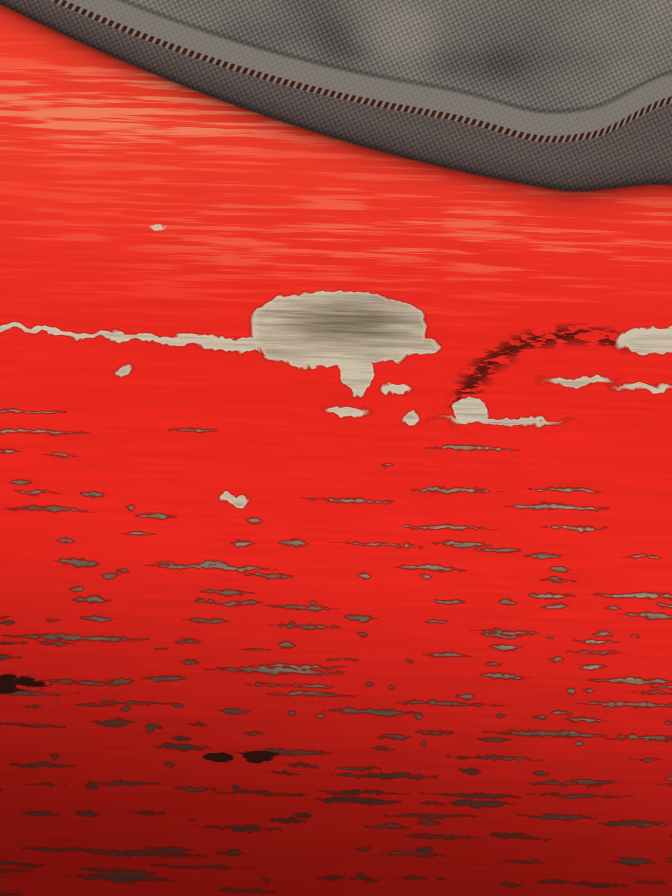
A Shadertoy shader for this texture:

```glsl
const vec3 RED_LIT = vec3(.94, .24, .17);
const vec3 RED_MID = vec3(.91, .155, .12);
const vec3 RED_DARK = vec3(.40, .045, .03);
const vec3 WORN = vec3(.93, .56, .42);
const vec3 PALE = vec3(.80, .74, .65);
const vec3 GREY = vec3(.44, .38, .31);
const vec3 DARK = vec3(.17, .07, .05);
const vec3 CLOTH = vec3(.45, .425, .40);
const vec3 HEM = vec3(.28, .23, .22);
const float SOFT = .0013;
const float WEAVE_FREQ = 880.;
const float TOOTH_PITCH = .0075;
const int CHIP_COUNT = 12;
// Paint flakes: centre xy, half size zw, y from the top
const vec4 CHIPS[CHIP_COUNT] = vec4[](
    vec4(.398, .414, .019, .025), vec4(.470, .388, .020, .010),
    vec4(.387, .457, .022, .006), vec4(.459, .466, .010, .007),
    vec4(.443, .434, .014, .005), vec4(.526, .459, .021, .014),
    vec4(.560, .470, .062, .004), vec4(.738, .381, .053, .015),
    vec4(.647, .425, .034, .005), vec4(.722, .433, .034, .004),
    vec4(.140, .413, .011, .005), vec4(.262, .557, .015, .006));

float hash(vec2 p) {
    vec3 q = fract(p.xyx * vec3(.1031, .1030, .0973));
    q += dot(q, q.yzx + 33.33);
    return fract((q.x + q.y) * q.z);
}

float noise(vec2 p) {
    vec2 i = floor(p), f = fract(p);
    f *= f * (3. - 2. * f);
    return mix(mix(hash(i), hash(i + vec2(1, 0)), f.x),
               mix(hash(i + vec2(0, 1)), hash(i + 1.), f.x), f.y);
}

float fbm(vec2 p) {
    return .53 * noise(p) + .29 * noise(p * 2.1 + 7.) + .18 * noise(p * 4.3 + 19.);
}

float fill(float d) { return 1. - smoothstep(-SOFT, SOFT, d); }

float blob(vec2 p, vec2 centre, vec2 size) {
    vec2 q = (p - centre) / size;
    return exp(-dot(q, q));
}

// Tapered cracks, at most one per staggered cell
float cracks(vec2 p, vec2 cell, float thickness, float seed) {
    float row = floor(p.y / cell.y);
    vec2 g = vec2(p.x / cell.x + 9. * hash(vec2(row, seed)), p.y / cell.y);
    vec2 id = floor(g) + seed * 17., f = fract(g) - .5;
    if (hash(id + 3.1) > .58 * smoothstep(.4, .75, row * cell.y)) return 1.;
    float halfLen = mix(.07, .46, pow(hash(id + 8.7), 1.5));
    float x = (f.x - (hash(id + 5.3) - .5) * (1. - 2. * halfLen)) / halfLen;
    float y = (f.y - .4 * (hash(id + 1.9) - .5)) * cell.y;
    return abs(y) - thickness * (.4 + .7 * hash(id)) * (1. - x * x);
}

// Large bare patch, the split on its left and the flakes
float bareWood(vec2 p) {
    vec2 w = p + .015 * (vec2(fbm(p * 60.), fbm(p * 60. + 40.)) - .5);
    vec2 q = abs((w - vec2(.377, .368)) / vec2(.098, .042));
    float d = (pow(pow(q.x, 2.4) + pow(q.y, 2.4), .42) - 1.) * .042;
    float split = abs(w.y - .366 - .072 * w.x) - .003 - .016 * w.x * smoothstep(.1, .27, w.x);
    d = min(d, max(split, w.x - .29));
    for (int i = 0; i < CHIP_COUNT; i++) {
        vec4 c = CHIPS[i];
        d = min(d, (length((w - c.xy) / c.zw) - 1.) * c.w);
    }
    return d;
}

vec3 paintedBoard(vec2 p) {
    vec2 grain = vec2(p.x, p.y - .03 * p.x);
    float streak = fbm(grain * vec2(11, 230)), patches = fbm(p * vec2(9, 16));
    vec3 col = mix(RED_LIT, RED_MID, smoothstep(.12, .42, p.y));
    col = mix(col, RED_DARK, .85 * smoothstep(.58, 1.04, p.y + .16 * (.35 - p.x)));
    col *= .95 + .1 * streak;
    // Worn grain near the cloth
    float worn = blob(p, vec2(.14, .12), vec2(.25, .05)) + .5 * blob(p, vec2(.5, .26), vec2(.45, .07));
    float rubbed = smoothstep(.55, .8, streak + .22 * worn + .3 * (patches - .5));
    col = mix(col, WORN, .75 * rubbed * min(worn * 1.4, 1.));
    float glint = blob(p, vec2(.178, .254), vec2(.014, .005));
    col = mix(col, PALE, smoothstep(.5, .8, glint * (.4 + fbm(p * 170.))));
    // Sooty arc
    vec2 a = (p - vec2(.642, .462)) / vec2(.125, .088);
    float arc = smoothstep(.2, 0., abs(length(a) - 1.)) * smoothstep(.1, -.1, a.y) * smoothstep(.55, .3, a.x);
    col = mix(col, DARK, .75 * arc * smoothstep(.42, .62, fbm(grain * vec2(80, 260))));
    // Cracks, darker toward the viewer
    vec2 w = grain + vec2(0, .006 * (fbm(p * vec2(60, 110)) - .5));
    float d = cracks(w, vec2(.17, .029), .0036, 1.);
    d = min(d, cracks(w + .013, vec2(.12, .023), .0027, 2.));
    d = min(d, cracks(w + .007, vec2(.055, .031), .0027, 3.));
    d += .0024 * (noise(p * 230.) - .5);
    float depth = smoothstep(.55, .98, p.y + .25 * (patches - .1 - p.x));
    col = mix(col, DARK, .5 * fill(d - .0008));
    col = mix(col, mix(mix(GREY, PALE, .7 * streak), DARK, .85 * depth), fill(d + .0006));
    float burn = blob(p, vec2(.02, .765), vec2(.07, .016)) + blob(p, vec2(.27, .845), vec2(.06, .01));
    col = mix(col, DARK, smoothstep(.42, .55, burn * (.2 + fbm(grain * vec2(45, 130)))));
    // Exposed wood
    float bare = bareWood(p), fibre = fbm(grain * vec2(16, 340));
    float stain = blob(p, vec2(.385, .362), vec2(.075, .022));
    vec3 wood = mix(PALE, GREY, clamp(.8 * stain + .9 * (fibre - .4), 0., 1.));
    wood = mix(wood, PALE * 1.06, .6 * smoothstep(-.004, 0., bare));
    col = mix(col, RED_DARK, .4 * fill(bare - .0012));
    return mix(col, wood, fill(bare));
}

float clothEdge(float x) { return .004 + .504 * x - .273 * x * x - .022 * smoothstep(.62, .75, x); }

float zipLine(float x) {
    float bump = (x - .61) / .07;
    return -.03 + .497 * x - .36 * x * x + .016 * exp(-bump * bump) - .03 * smoothstep(.66, .76, x);
}

vec3 wovenCloth(vec2 p) {
    float zip = p.y - zipLine(p.x), hem = clothEdge(p.x) - p.y;
    vec2 t = mat2(.94, -.34, .34, .94) * p * WEAVE_FREQ;
    float weave = sin(t.x) * sin(t.y);
    float folds = .4 * (fbm(p * vec2(7, 12)) - .5) + .1 * blob(p, vec2(.44, .03), vec2(.05, .05));
    folds -= .25 * blob(p, vec2(.355 + .5 * p.y, .045), vec2(.03, .04));
    folds -= .18 * blob(p, vec2(.56, .07), vec2(.1, .02));
    vec3 col = CLOTH * (1. + folds + .18 * weave);
    // Smooth tape above the zip, shaded hem below it
    col = mix(col, CLOTH * (1.08 + .06 * weave), smoothstep(-.034, -.026, zip));
    col *= 1. - .25 * smoothstep(.005, 0., abs(zip + .031));
    vec3 border = mix(HEM, CLOTH, .4 * smoothstep(0., .035, hem)) * (1. + .18 * weave);
    col = mix(col, border, smoothstep(0., .006, zip));
    col *= mix(.65, 1., smoothstep(0., .01, hem));
    // Zip teeth
    float tooth = abs(fract((p.x + .5 * zip) / TOOTH_PITCH) - .5);
    vec3 metal = mix(DARK, PALE, .6 * smoothstep(.15, .4, tooth));
    return mix(col, metal, .85 * smoothstep(.005, .0025, abs(zip)));
}

void mainImage(out vec4 fragColor, in vec2 fragCoord) {
    vec2 p = fragCoord / iResolution.y;
    p.y = 1. - p.y;
    float outside = p.y - clothEdge(p.x);
    vec3 col = paintedBoard(p) * (1. - .5 * exp(-max(outside, 0.) / .01));
    fragColor = vec4(mix(col, wovenCloth(p), fill(outside)), 1.);
}
```
